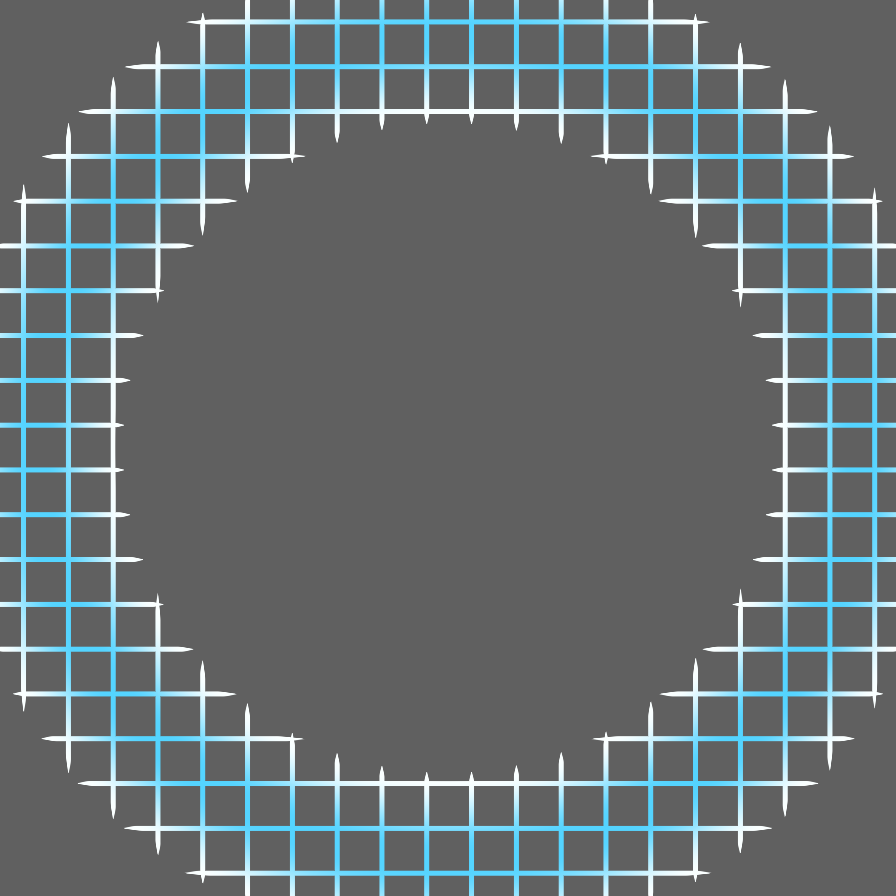
This pattern is drawn by a WebGL 1 fragment shader. Its source:

```glsl
precision highp float;

uniform vec2 u_resolution;

// Distance to the nearest line of a 20-cell grid, per axis
vec2 gridDistance(vec2 p) {
  return abs(fract(p * 20.0) - 0.5) / 20.0;
}

void main() {
  float pixel = 1.0 / min(u_resolution.x, u_resolution.y);
  vec2 uv = (gl_FragCoord.xy - 0.5 * u_resolution) * pixel + 0.5;

  // Depth inside the ring, positive between its two rims
  float radius = length(uv - 0.5);
  float depth = 0.0975 - abs(radius - 0.46);

  // Grid lines taper to points at the rims
  float halfWidth = 0.0028 * smoothstep(-0.004, 0.012, depth);
  vec2 lineDistance = gridDistance(uv - vec2(0.0013, 0.0005));
  vec2 coverage = 1.0 - smoothstep(-0.5 * pixel, 0.5 * pixel, lineDistance - halfWidth);
  float grid = max(coverage.x, coverage.y);
  grid *= smoothstep(-0.5 * pixel, 0.5 * pixel, depth);

  // White at the rims, cyan along the middle of the ring
  vec3 white = vec3(0.98, 1.0, 1.0);
  vec3 cyan = vec3(0.33, 0.83, 1.0);
  vec3 lineColor = mix(white, cyan, smoothstep(0.008, 0.088, depth));

  vec3 gray = vec3(0.378);
  gl_FragColor = vec4(mix(gray, lineColor, grid), 1.0);
}
```
